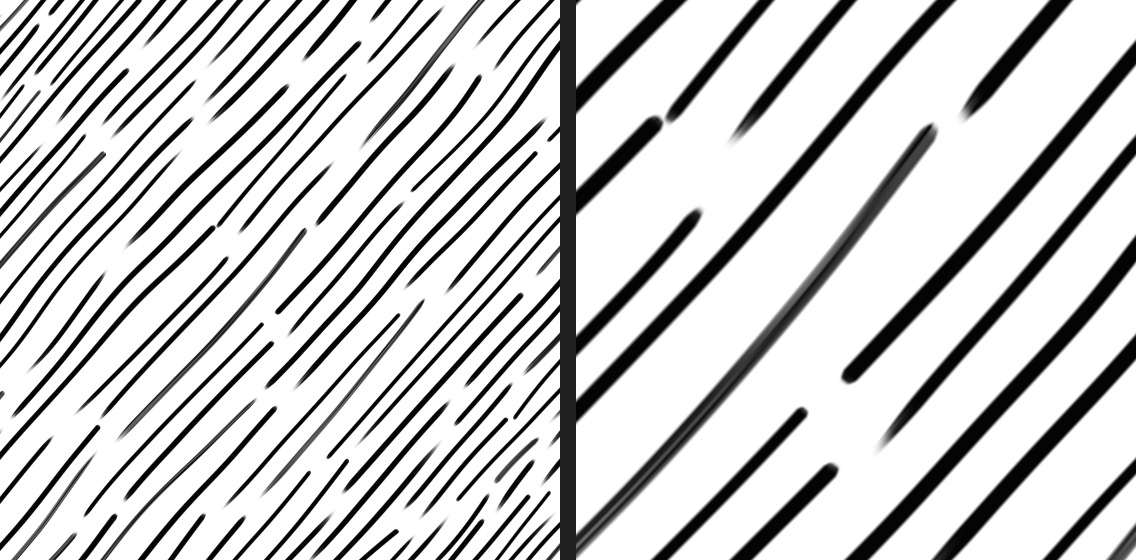
Left, the full canvas; right, a detail of the centre.
A WebGL 2 fragment shader for this pattern:

```glsl
#version 300 es
precision highp float;
// Slanted dry-brush pen strokes, black on white. The canvas is turned into
// along/across axes, bent by a slow flow, and cut into lanes; each lane is
// split into strokes of random length, width, drift and faded ends.

#define ANGLE 0.85        // stroke direction in radians
#define LANE 0.044        // lane spacing at the centre diagonal
#define CROWDING 0.65     // tightening of lanes toward the far corners
#define FLOW 0.024        // strength of the slow bending
#define HALF_WIDTH 0.0046 // half thickness of a full stroke
#define LONG_STROKE 0.62  // stroke length near the centre diagonal
#define SHORT_STROKE 0.24 // stroke length in the far corners
#define FADE 0.10         // longest faded end
#define DRIFT 0.36        // sideways drift, in lanes
#define SOFTNESS 0.0014   // edge blur
#define INK vec3(0.015)
#define PAPER vec3(1.0)

uniform vec2 u_resolution;
out vec4 fragColor;

float hash(vec2 p) {
  return fract(sin(dot(p, vec2(127.1, 311.7))) * 43758.5453);
}

float noise(vec2 p) {
  vec2 i = floor(p), f = fract(p);
  f = f * f * (3.0 - 2.0 * f);
  return mix(mix(hash(i), hash(i + vec2(1, 0)), f.x),
             mix(hash(i + vec2(0, 1)), hash(i + vec2(1, 1)), f.x), f.y);
}

// Jittered border between strokes i-1 and i of a lane, in lane cells.
float border(float lane, float i) {
  return i + 0.55 * hash(vec2(lane + 7.3, i));
}

// Ink of one stroke at a point: along = canvas units, across = lanes.
float stroke(float lane, float i, float len, float along, float across,
             float density, float soft) {
  vec2 id = vec2(lane, i);
  float start = border(lane, i) * len + 0.025 * hash(id + 11.1) - 0.005;
  float end = border(lane, i + 1.0) * len - 0.025 * hash(id + 23.7) + 0.005;
  float t = clamp((along - start) / (end - start), 0.0, 1.0);

  // Centre line: random offset, tilt and a slight bow
  float centre = 0.4 * (hash(id + 31.9) - 0.5)
               + DRIFT * (hash(id + 41.3) - 0.5) * (2.0 * t - 1.0)
               + DRIFT * (hash(id + 53.1) - 0.5) * (4.0 * t * (1.0 - t) - 0.5);
  float d = (across - centre) * LANE / density;

  // Ends: blunt or long and dry
  float lowFade = mix(0.008, FADE, pow(hash(id + 61.7), 1.5));
  float highFade = mix(0.006, FADE, pow(hash(id + 71.9), 2.5));
  float body = smoothstep(0.0, lowFade, along - start)
             * smoothstep(0.0, highFade, end - along);

  // Thickness and bristle streaks
  float size = mix(0.68, 1.12, hash(id + 83.3)) * mix(1.08, 0.85, smoothstep(1.0, 2.0, density));
  float halfWidth = HALF_WIDTH * size * mix(0.45, 1.0, body);
  float dryness = 0.75 * (1.0 - body) + 0.45 * step(0.82, hash(id + 97.1));
  float streak = noise(vec2(d * 520.0, along * 9.0) + 37.0 * hash(id));
  float opacity = smoothstep(0.0, 0.55, body) * mix(1.0, streak, min(dryness, 0.9));
  return opacity * (1.0 - smoothstep(-soft, soft, abs(d) - halfWidth));
}

void main() {
  vec2 p = gl_FragCoord.xy / u_resolution - 0.5;
  float soft = max(SOFTNESS, 0.7 / min(u_resolution.x, u_resolution.y));

  // Stroke axes with a slow bend
  vec2 dir = vec2(cos(ANGLE), sin(ANGLE));
  float u = dot(p, dir);
  float v = dot(p, vec2(-dir.y, dir.x));
  v += FLOW * (noise(p * 3.2 + 5.0) + 0.4 * noise(p * 7.0 + 19.0) - 0.7);

  // Lanes crowd together away from the centre diagonal
  float density = 1.0 + 3.0 * CROWDING * v * v;
  float row = v * (1.0 + CROWDING * v * v) / LANE;

  float ink = 0.0;
  for (int n = -1; n <= 1; n++) {
    float lane = floor(row) + float(n);
    float corner = smoothstep(0.1, 0.75, abs(lane * LANE));
    float len = mix(LONG_STROKE, SHORT_STROKE, corner)
              * mix(0.65, 1.3, hash(vec2(lane, 3.7)));
    float along = u + len * 8.0 * hash(vec2(lane, 9.2));
    float cell = floor(along / len);
    for (int k = -1; k <= 1; k++) {
      ink = max(ink, stroke(lane, cell + float(k), len, along,
                            row - lane - 0.5, density, soft));
    }
  }
  fragColor = vec4(mix(PAPER, INK, ink), 1.0);
}
```
